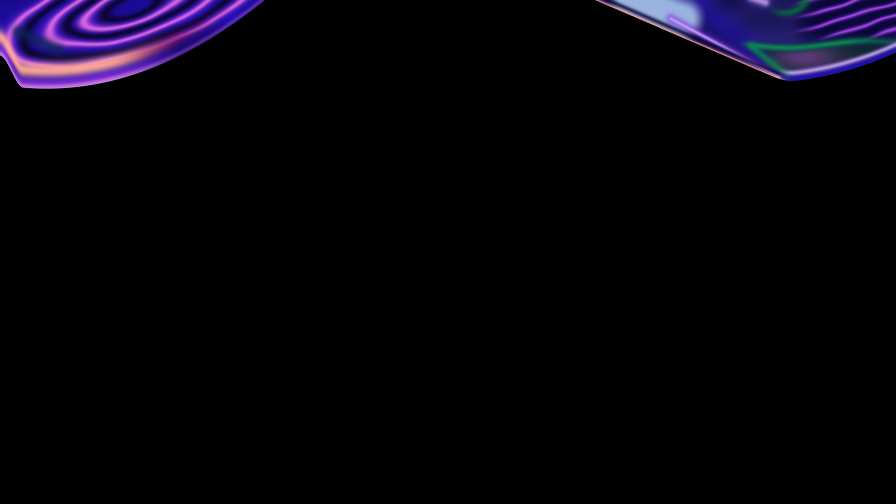
Write a Shadertoy shader that draws this background.

```glsl
// Two iridescent folds of liquid foil hanging from the top of a black canvas.

const vec3 BLUE = vec3(0.13, 0.05, 0.72);
const vec3 NAVY = vec3(0.03, 0.02, 0.20);
const vec3 INDIGO = vec3(0.15, 0.12, 0.44);
const vec3 PINK = vec3(0.88, 0.42, 0.88);
const vec3 LILAC = vec3(0.80, 0.66, 0.98);
const vec3 PEACH = vec3(1.00, 0.66, 0.58);
const vec3 VIOLET = vec3(0.46, 0.16, 0.86);
const vec3 GREEN = vec3(0.03, 0.56, 0.30);
const vec3 ICE = vec3(0.66, 0.77, 0.93);
const vec3 PLUM = vec3(0.36, 0.22, 0.46);

float hash(vec2 p) {
    p = fract(p * vec2(0.1031, 0.1137));
    p += dot(p, p.yx + 33.3);
    return fract((p.x + p.y) * p.x * 7.3);
}

float noise(vec2 p) {
    vec2 i = floor(p), f = fract(p);
    f = f * f * (3.0 - 2.0 * f);
    return mix(mix(hash(i), hash(i + vec2(1, 0)), f.x),
               mix(hash(i + vec2(0, 1)), hash(i + vec2(1, 1)), f.x), f.y);
}

// Soft bell around zero
float glow(float d, float width) {
    return exp(-d * d / (width * width));
}

float segment(vec2 p, vec2 a, vec2 b) {
    vec2 ab = b - a;
    return length(p - a - ab * clamp(dot(p - a, ab) / dot(ab, ab), 0.0, 1.0));
}

// Lower outlines, as depth below the top edge
float leftOutline(float x) {
    float bowl = 0.76 - 0.217 * (x - 0.4) * (x - 0.4);
    return bowl - 0.25 * (1.0 - smoothstep(0.0, 0.2, x));
}

float rightOutline(float x) {
    float rise = 0.43 * (x - 5.1);
    float k = x - 6.75;
    float fall = 0.70 - 0.09 * k - 0.19 * k * k;
    float h = max(0.05 - abs(rise - fall), 0.0);
    return min(rise, fall) - h * h * 5.0;
}

// Nested tilted ripples, then a warm lip along the outline
vec3 leftFold(vec2 p, float depth) {
    vec2 d = p - vec2(1.15, 0.05);
    vec2 axes = vec2(dot(d, vec2(0.94, -0.33)) / 3.0, dot(d, vec2(0.33, 0.94)));
    float r = length(axes) + 0.03 * (noise(p * vec2(3.0, 5.0)) - 0.5);
    float warmth = 1.0 - smoothstep(0.9, 1.6, p.x);
    vec3 col = mix(BLUE, NAVY, 0.55 * noise(p * vec2(2.5, 7.0) + 4.0));
    for (int i = 0; i < 3; i++) {
        float ring = 0.14 + float(i) * (0.095 + 0.013 * float(i));
        col = mix(col, NAVY * 0.6, 0.85 * glow(r - ring + 0.055, 0.024));
        col = mix(col, VIOLET, 0.7 * glow(r - ring, 0.032));
        col = mix(col, PINK, 0.9 * glow(r - ring, 0.015));
    }
    // Teal shade on the outer left bend
    float bend = glow(segment(p, vec2(0.15, 0.27), vec2(0.5, 0.42)), 0.05);
    col = mix(col, vec3(0.03, 0.16, 0.30), 0.7 * bend);
    // Lip: peach crest, violet trough, bright rim
    vec3 crest = mix(vec3(0.42, 0.04, 0.32), PEACH, warmth);
    col = mix(col, crest, 0.95 * glow(depth - 0.155, 0.065) * smoothstep(2.1, 1.1, p.x));
    col = mix(col, VIOLET, 0.75 * glow(depth - 0.055, 0.035) * warmth);
    col = mix(col, PINK, 0.8 * glow(depth - 0.02, 0.022) * (0.4 + 0.6 * warmth));
    return mix(col, LILAC, 0.85 * glow(depth, 0.014) * warmth);
}

// Icy facet, green crease and violet streaks
vec3 rightFold(vec2 p, float depth) {
    float leftSide = 1.0 - smoothstep(6.65, 6.8, p.x);
    vec3 col = mix(INDIGO, NAVY, 0.9 * noise(p * vec2(4.0, 6.0) + 9.0));
    col = mix(col, BLUE, 0.5 * glow(segment(p, vec2(5.95, 0.0), vec2(6.5, 0.5)), 0.12));

    // Dark upper right with slanted streaks
    float upper = smoothstep(6.75, 7.1, p.x) * (1.0 - smoothstep(0.26, 0.36, p.y));
    float slant = p.y + 0.3 * (p.x - 7.0) + 0.04 * noise(p * 5.0);
    float streak = pow(0.5 + 0.5 * cos(slant * 52.0), 3.0);
    col = mix(col, mix(NAVY, VIOLET, streak), 0.85 * upper);
    col = mix(col, PINK, 0.45 * upper * pow(streak, 4.0));

    // Plum facet bordered by green
    float crease = 0.38 + 0.03 * sin((p.x - 6.4) * 4.5);
    float facet = smoothstep(0.0, 0.06, p.y - crease) * smoothstep(6.5, 6.65, p.x);
    col = mix(col, mix(vec3(0.05, 0.14, 0.19), PLUM, glow(length((p - vec2(6.9, 0.49)) * vec2(0.5, 1.3)), 0.15)), facet);
    float creaseSpan = smoothstep(6.3, 6.5, p.x) * (1.0 - 0.5 * smoothstep(7.2, 7.65, p.x));
    col = mix(col, GREEN, 0.9 * creaseSpan * glow(p.y - crease, 0.028));
    col = mix(col, GREEN, 0.75 * glow(segment(p, vec2(6.44, 0.4), vec2(6.76, 0.66)), 0.035));
    float arc = length((p - vec2(6.72, -0.02)) * vec2(0.7, 1.0)) - 0.13;
    col = mix(col, GREEN * 0.8, 0.75 * glow(arc, 0.03) * smoothstep(6.55, 6.75, p.x));
    col = mix(col, LILAC, 0.8 * glow(segment(p, vec2(6.44, -0.02), vec2(6.56, 0.02)), 0.035));

    // Icy facet and the ridge below it
    float ice = smoothstep(0.22, 0.08, segment(p, vec2(5.4, 0.0), vec2(5.85, 0.16)));
    col = mix(col, ICE, 0.9 * ice);
    float ridge = segment(p, vec2(5.75, 0.16), vec2(6.68, 0.66));
    col = mix(col, VIOLET, 0.7 * glow(ridge, 0.04));
    col = mix(col, LILAC, 0.85 * glow(ridge, 0.015));

    // Rims
    col = mix(col, NAVY, 0.8 * leftSide * glow(depth - 0.045, 0.022));
    col = mix(col, PEACH, 0.9 * leftSide * glow(depth, 0.016));
    col = mix(col, BLUE, 0.9 * (1.0 - leftSide) * glow(depth - 0.02, 0.04));
    return mix(col, LILAC, 0.85 * (1.0 - leftSide) * glow(depth - 0.07, 0.022));
}

void mainImage(out vec4 fragColor, in vec2 fragCoord) {
    vec2 uv = fragCoord / iResolution.xy;
    vec2 p = vec2(uv.x, 1.0 - uv.y) * vec2(7.68, 4.32);
    float soft = 3.0 / iResolution.y;
    float leftDepth = leftOutline(p.x) - p.y;
    float rightDepth = rightOutline(p.x) - p.y;
    vec3 col = leftFold(p, leftDepth) * smoothstep(-soft, soft, leftDepth);
    col += rightFold(p, rightDepth) * smoothstep(-soft, soft, rightDepth);
    fragColor = vec4(col, 1.0);
}
```
